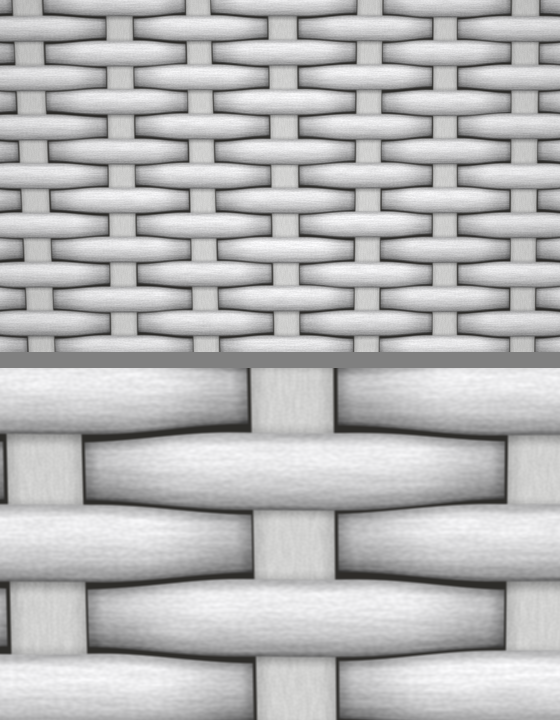
Top, the full canvas; bottom, a detail of the centre.
A WebGL 2 fragment shader for this texture:

```glsl
#version 300 es
precision highp float;

uniform vec2 u_resolution;
out vec4 outColor;

float hash(vec2 p) {
  p = fract(p * vec2(0.1731, 0.2417));
  p += dot(p, p.yx + 23.7);
  return fract((p.x + p.y) * p.x * 7.31);
}

vec2 gradient(vec2 cell) {
  float angle = 6.2832 * hash(cell);
  return vec2(cos(angle), sin(angle));
}

float gradientNoise(vec2 p) {
  vec2 i = floor(p), f = p - i;
  vec2 w = f * f * f * (f * (f * 6.0 - 15.0) + 10.0);
  vec2 e = vec2(1.0, 0.0);
  float low = mix(dot(gradient(i), f), dot(gradient(i + e), f - e), w.x);
  float high = mix(dot(gradient(i + e.yx), f - e.yx), dot(gradient(i + 1.0), f - 1.0), w.x);
  return mix(low, high, w.y);
}

// Soft coverage of a shape with the given signed distance
float cover(float dist, float blur) {
  return 1.0 - smoothstep(-blur, blur, dist);
}

// x counts upright canes, y counts rows downward; the canes converge slightly
vec2 weaveCoords(vec2 uv) {
  float down = 1.0 - uv.y;
  float column = (uv.x - mix(0.0525, 0.0745, down)) / mix(0.1483, 0.143, down);
  float drift = 0.065 * sin(0.5236 * column);
  drift += 0.05 * uv.y * cos(2.0944 * (column - 1.0));
  return vec2(column - drift, down * 14.324 - 1.159);
}

// Upright cane, shaded where it dips beneath the crossing strands
vec3 uprightColor(vec2 weave, float column) {
  float across = (weave.x - column) / 0.16;
  float along = mod(weave.y + column, 2.0) - 1.0;
  float tone = 0.785 - 0.09 * smoothstep(0.55, 1.0, abs(across));
  tone *= 1.0 - 0.30 * smoothstep(0.28, 0.52, -along);
  tone *= 1.0 - 0.12 * smoothstep(0.34, 0.52, along);
  tone += 0.035 * gradientNoise(weave * vec2(55.0, 4.0));
  tone += 0.025 * gradientNoise(weave * vec2(70.0, 22.0));
  return vec3(tone) * vec3(1.0, 1.0, 0.995);
}

// Rounded strand: across runs from -1 at its top to 1 at its bottom
vec3 strandColor(vec2 weave, vec2 id, float across, float reach) {
  float tone = mix(0.66, 0.90, smoothstep(-1.0, -0.60, across));
  tone -= 0.13 * smoothstep(-0.35, 0.45, across);
  tone -= 0.19 * smoothstep(0.35, 0.92, across);
  tone -= 0.18 * smoothstep(0.84, 1.0, across);
  tone *= 1.0 - 0.20 * smoothstep(0.40, 0.84, reach);
  tone *= 1.0 - 0.22 * smoothstep(0.76, 0.84, reach);
  // Fine grain, long streaks and a tone of its own
  vec2 shift = id * vec2(7.3, 3.1);
  tone += 0.05 * gradientNoise(weave * vec2(5.0, 15.0) + shift);
  tone += 0.045 * gradientNoise(weave * vec2(38.0, 19.0) + shift);
  tone += 0.03 * (hash(id + 31.0) - 0.5);
  return vec3(tone) * vec3(0.998, 0.998, 1.004);
}

void main() {
  vec2 uv = gl_FragCoord.xy / u_resolution;
  vec2 weave = weaveCoords(uv);
  vec2 blur = vec2(7.0, 14.3) / u_resolution * 0.8 + vec2(0.004, 0.012);

  // Dark gaps with the upright canes in front
  vec3 color = vec3(0.17, 0.165, 0.155);
  float column = round(weave.x);
  float side = abs(weave.x - column) - 0.158;
  color = mix(color, uprightColor(weave, column), cover(side, blur.x));

  // Strands span one cane and tuck behind the next, alternating by row
  for (int i = -1; i <= 1; i++) {
    float row = round(weave.y) + float(i);
    float center = 2.0 * round((weave.x - row) * 0.5) + row;
    vec2 id = vec2(center, row);
    float reach = abs(weave.x - center);
    float offset = weave.y - row + 0.05 * (hash(id + 11.0) - 0.5);
    offset += 0.025 * gradientNoise(vec2(weave.x * 1.7, row * 5.3));
    float halfHeight = 0.525 - 0.135 * smoothstep(0.22, 0.86, reach);
    float edge = abs(offset) - halfHeight;
    float tip = reach - 0.832 - 0.012 * (hash(id + 5.0) - 0.5);
    float mask = cover(edge, blur.y) * cover(tip, blur.x);
    vec3 strand = strandColor(weave, id, offset / halfHeight, reach);
    color = mix(color, strand, mask);
  }

  // Broad light, brightest near the middle
  vec2 fromLight = (uv - vec2(0.52, 0.45)) * vec2(1.0, 0.7);
  color *= 1.05 - 0.30 * dot(fromLight, fromLight);
  outColor = vec4(clamp(color, 0.0, 1.0), 1.0);
}
```
